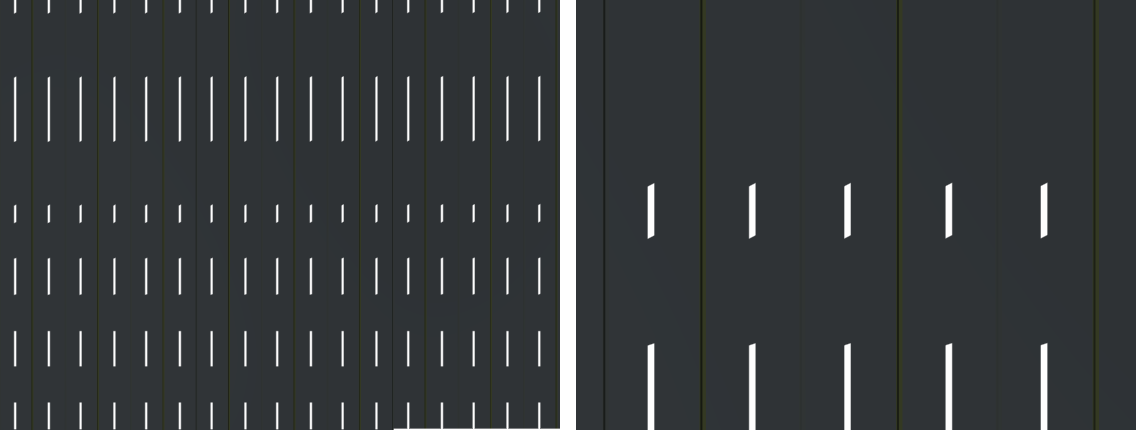
Left, the full canvas; right, a detail of the centre.
Give the GLSL for this pattern, as a WebGL 2 fragment shader.

```glsl
#version 300 es
precision highp float;

uniform vec2 u_resolution;
out vec4 fragColor;

const vec3 ASPHALT = vec3(0.184, 0.200, 0.212);
const vec3 OLIVE = vec3(0.205, 0.225, 0.125);
const vec3 SEAM_DARK = vec3(0.050, 0.060, 0.045);
const vec3 PAINT = vec3(0.995);

const float PERIOD = 0.11699;      // width of one pair of lanes
const float DASH_HALF = 0.00195;   // half width of a painted dash
const float DRIFT = 0.0016;        // rise of the upper rows across the canvas
const float SOFTNESS = 1.4;        // edge width in pixels of a painted dash

// Start and end of each dash row, measured down from the top
const vec2 ROWS[6] = vec2[6](
    vec2(-0.0200, 0.0305), vec2(0.1794, 0.3290), vec2(0.4772, 0.5178),
    vec2(0.6007, 0.6853), vec2(0.7699, 0.8520), vec2(0.9360, 0.9985));

// Share of a span of width px at x that lies between lo and hi
float coverage(float x, float lo, float hi, float px) {
    return clamp(min(x + 0.5 * px, hi) - max(x - 0.5 * px, lo), 0.0, px) / px;
}

// Signed distance to the nearest repeat of a line at offset
float repeatX(float x, float offset, float period) {
    return mod(x - offset + 0.5 * period, period) - 0.5 * period;
}

// Index of the nearest repeat
float repeatIndex(float x, float offset, float period) {
    return floor((x - offset) / period + 0.5);
}

// Uneven strength from seam to seam
float seamWear(float index) {
    return 0.62 + 0.12 * sin(index * 2.3 + 0.6) + 0.08 * sin(index * 5.1);
}

// Faint slow change of tone over the surface
float surfaceTone(vec2 uv) {
    return 0.003 * sin(uv.x * 5.3 + 0.8) + 0.002 * sin(uv.y * 4.1 + uv.x * 2.0);
}

// One column of dashes with slightly slanted ends in the upper rows
float dashColumn(float dx, float x, float down, vec2 px) {
    float ink = 0.0;
    for (int i = 0; i < 6; i++) {
        float upper = 1.0 - smoothstep(0.55, 0.78, 0.5 * (ROWS[i].x + ROWS[i].y));
        float slant = 0.0013 * upper * clamp(dx / DASH_HALF, -1.0, 1.0);
        float y = down + slant + DRIFT * upper * x;
        ink = max(ink, coverage(y, ROWS[i].x, ROWS[i].y, px.y));
    }
    return ink * coverage(dx, -DASH_HALF, DASH_HALF, px.x);
}

// Dark joint with an olive fringe on its right
vec3 addSeam(vec3 base, float dx, float dark, float fringe, float px) {
    vec3 color = mix(base, OLIVE, fringe * coverage(dx, -0.0014, 0.0024, px));
    return mix(color, SEAM_DARK, dark * coverage(dx, -0.0009, 0.0003, px));
}

void main() {
    vec2 px = 1.0 / u_resolution;
    vec2 uv = gl_FragCoord.xy * px;
    float down = 1.0 - uv.y;
    vec3 color = ASPHALT + surfaceTone(uv);

    // Strong seams between pairs, weak ones inside; every third weak one is darker
    float major = repeatIndex(uv.x, 0.0573, PERIOD);
    float minor = repeatIndex(uv.x, 0.1165, PERIOD);
    float third = step(1.5, mod(minor, 3.0));
    color = addSeam(color, repeatX(uv.x, 0.0573, PERIOD), seamWear(major), 0.9, px.x);
    color = addSeam(color, repeatX(uv.x, 0.1165, PERIOD), mix(0.08, 0.65, third), 0.12, px.x);

    // Two dash columns in each pair
    vec2 soft = px * SOFTNESS;
    float paint = max(
        dashColumn(repeatX(uv.x, 0.0270, PERIOD), uv.x, down, soft),
        dashColumn(repeatX(uv.x, 0.0873, PERIOD), uv.x, down, soft));

    // Bare strip along the right part of the lower edge
    float strip = coverage(uv.x, 0.703, 1.1, px.x) * coverage(uv.y, -0.1, 0.0032, px.y);

    color = mix(color, PAINT, max(paint, strip));
    fragColor = vec4(color, 1.0);
}
```
